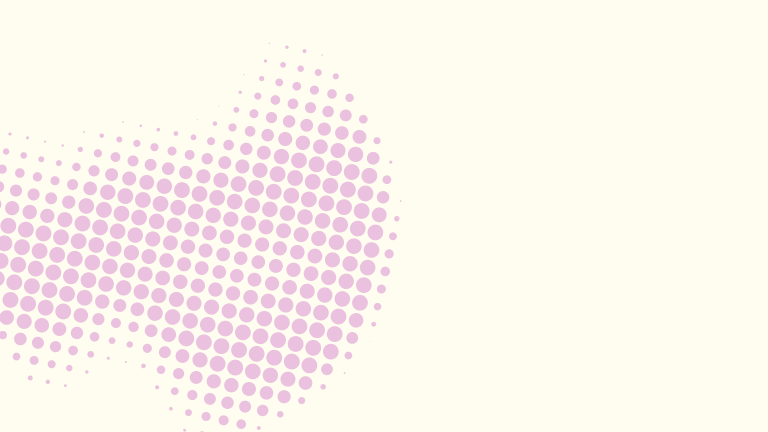
Write a Shadertoy shader that draws this background.

```glsl
// A halftone cloud of pink dots on cream, entering from the left side.
// A tilted square lattice holds the dots; each radius comes from a smooth
// tone field bounded by a soft top, a soft bottom and a crisp round right rim.

const vec3 CREAM = vec3(1.0, 0.992, 0.941);
const vec3 PINK = vec3(0.918, 0.757, 0.871);

// Lattice, in units of the canvas height
const float SPACING = 1.0 / 24.0;
const float TILT = -0.2156;
const vec2 ANCHOR = vec2(0.7646, 0.5701);
const float MAX_RADIUS = 0.0183;

// Bell curve of height 1
float bell(float x, float center, float width) {
    float t = (x - center) / width;
    return exp(-t * t);
}

// Rises from 0 to 1 over the given width, easing out near the end
float softRamp(float depth, float width) {
    float t = clamp(depth / width, 0.0, 1.0);
    return t * (1.4 - 0.4 * t);
}

// Fade below the wavy upper outline
float topTone(vec2 p) {
    float outline = 0.729 - 0.044 * bell(p.x, 0.134, 0.065)
                  + 0.213 * smoothstep(0.451, 0.671, p.x);
    float fade = 0.255 - 0.088 * smoothstep(-0.046, 0.347, p.x)
               + 0.150 * smoothstep(0.463, 0.625, p.x);
    return softRamp(outline - p.y, fade);
}

// Fade above the notched lower outline
float bottomTone(vec2 p) {
    float outline = 0.074 + 0.074 * bell(p.x, 0.273, 0.081)
                  - 0.185 * smoothstep(0.301, 0.532, p.x);
    float fade = 0.197 + 0.058 * smoothstep(0.301, 0.463, p.x);
    return softRamp(p.y - outline, fade);
}

// Fade inside a large circle
float rimTone(vec2 p, vec2 center, float radius, float fade) {
    return softRamp(radius - length(p - center), fade);
}

// Dot size from 0 to 1 at a point of the cloud
float cloudTone(vec2 p) {
    float rim = rimTone(p, vec2(0.4213, 0.4792), 0.5139, 0.0625);
    float tone = min(rim, min(topTone(p), bottomTone(p)));
    float hollow = bell(p.x, 0.544, 0.208) * bell(p.y, 0.387, 0.093);
    return min(tone, 1.0 - 0.15 * hollow);
}

// Center of the lattice cell that holds p
vec2 latticeCenter(vec2 p, vec2 anchor, float spacing, float angle) {
    float c = cos(angle), s = sin(angle);
    mat2 turn = mat2(c, s, -s, c);
    vec2 cell = round((p - anchor) * turn / spacing);
    return anchor + turn * cell * spacing;
}

// Smooth disc coverage; dots thinner than a pixel fade away
float discCoverage(float dist, float radius, float pixel) {
    float edge = clamp(0.5 + (radius - dist) / pixel, 0.0, 1.0);
    return edge * min(1.0, 2.0 * radius / pixel);
}

void mainImage(out vec4 fragColor, in vec2 fragCoord) {
    vec2 p = fragCoord / iResolution.y;
    float pixel = 1.0 / iResolution.y;

    // Tone is sampled once per dot, at its center
    vec2 center = latticeCenter(p, ANCHOR, SPACING, TILT);
    float radius = MAX_RADIUS * cloudTone(center);
    float ink = discCoverage(distance(p, center), radius, pixel);

    fragColor = vec4(mix(CREAM, PINK, ink), 1.0);
}
```
